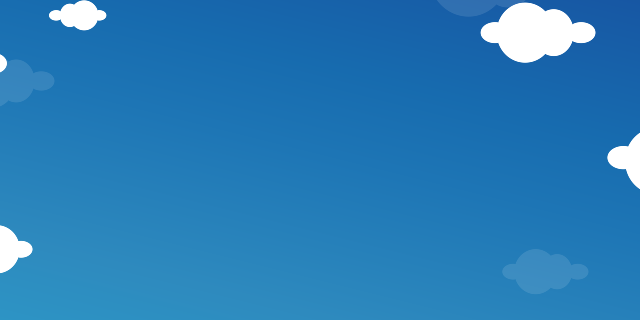
A WebGL 1 fragment shader for this background:

```glsl
precision highp float;

uniform vec2 u_resolution;

const vec3 WHITE = vec3(1.0);
const float HAZE = 0.11;

// Approximate signed distance to an ellipse
float ellipse(vec2 p, vec2 center, vec2 radius) {
  vec2 q = (p - center) / radius;
  float k = length(q);
  return k * (k - 1.0) / max(length(q / radius), 0.0001);
}

// Two large lobes between two small puffs; facing -1 mirrors the shape
float cloud(vec2 p, vec2 center, float size, float facing, float lift) {
  vec2 q = (p - center) / size;
  q.x *= facing;
  vec2 puff = vec2(0.48, 0.35);
  float d = ellipse(q, vec2(0.0), vec2(0.95, 1.0));
  d = min(d, ellipse(q, vec2(0.95, 0.0), vec2(0.67, 0.78)));
  d = min(d, ellipse(q, vec2(-1.0, lift), puff));
  d = min(d, ellipse(q, vec2(1.86, lift), puff));
  return d * size;
}

float coverage(float d, float pixel) {
  return 1.0 - smoothstep(-0.5 * pixel, 0.5 * pixel, d);
}

// Tilted gradient from pale blue at lower left to deep blue at upper right
vec3 sky(vec2 p) {
  float t = (p.y + 0.25 * p.x) / 1.5;
  vec3 color = mix(vec3(0.175, 0.58, 0.77), vec3(0.18, 0.54, 0.745),
                   clamp(t / 0.18, 0.0, 1.0));
  color = mix(color, vec3(0.115, 0.46, 0.71), clamp((t - 0.18) / 0.335, 0.0, 1.0));
  color = mix(color, vec3(0.09, 0.42, 0.685), clamp((t - 0.515) / 0.185, 0.0, 1.0));
  return mix(color, vec3(0.09, 0.34, 0.64), clamp((t - 0.7) / 0.3, 0.0, 1.0));
}

void main() {
  vec2 p = gl_FragCoord.xy / u_resolution * vec2(2.0, 1.0);
  float pixel = 1.0 / u_resolution.y;
  vec3 color = sky(p);

  // Translucent clouds
  float faint = cloud(p, vec2(1.464, 1.078), 0.130, 1.0, 0.0);
  faint = min(faint, cloud(p, vec2(-0.031, 0.747), 0.086, 1.0, 0.0));
  faint = min(faint, cloud(p, vec2(1.674, 0.151), 0.0705, 1.0, 0.0));
  color = mix(color, WHITE, HAZE * coverage(faint, pixel));

  // Solid clouds
  float solid = cloud(p, vec2(1.641, 0.898), 0.094, 1.0, 0.0);
  solid = min(solid, cloud(p, vec2(0.263, 0.952), 0.047, -1.0, 0.0));
  solid = min(solid, cloud(p, vec2(-0.203, 0.802), 0.096, 1.0, 0.0));
  solid = min(solid, cloud(p, vec2(-0.010, 0.221), 0.0755, -1.0, 0.0));
  solid = min(solid, cloud(p, vec2(2.052, 0.497), 0.104, 1.0, 0.1));
  color = mix(color, WHITE, coverage(solid, pixel));

  gl_FragColor = vec4(color, 1.0);
}
```
